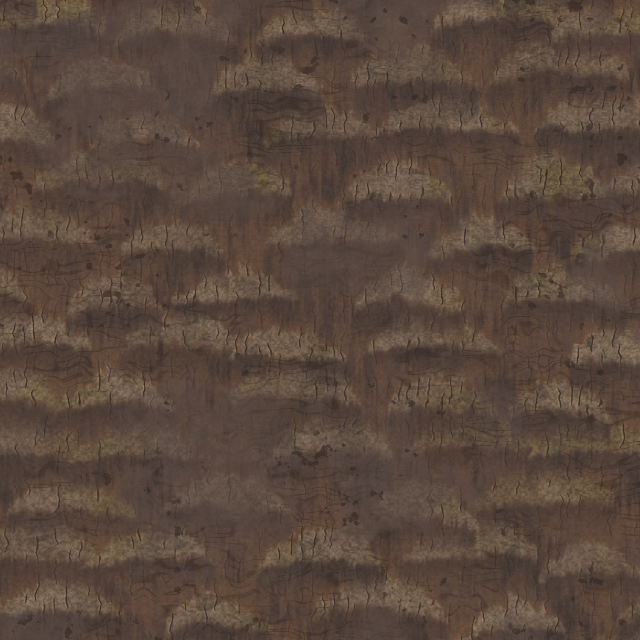
Reproduce this pattern procedurally as a WebGL 2 fragment shader.

```glsl
#version 300 es
precision highp float;
// Weathered bark: staggered rows of pale, arched plates over dark rusty wood.
// Each plate is a dome with a frayed top, rusty rim and shadow below its base;
// noise adds grain, moss and haze, and jittered cells add upright cracks.

uniform vec2 u_resolution;
out vec4 fragColor;

const vec2 PLATE_GRID = vec2(4.3, 12.0);    // plates across and up
const vec2 PLATE_MIN = vec2(0.080, 0.060);  // half width, height
const vec2 PLATE_VARY = vec2(0.038, 0.026);
const float FRAY = 0.50;
const vec2 CRACK_GRID = vec2(60.0, 17.0);
const float CRACK_WIDTH = 0.0008;
const float GRAIN = 0.36;

const vec3 SHADOW = vec3(0.265, 0.218, 0.203);
const vec3 WOOD = vec3(0.350, 0.274, 0.238);
const vec3 RUST = vec3(0.430, 0.315, 0.225);
const vec3 PLATE = vec3(0.480, 0.410, 0.335);
const vec3 MOSS = vec3(0.405, 0.350, 0.225);
const vec3 HAZE = vec3(0.350, 0.292, 0.272);
const vec3 CRACK = vec3(0.190, 0.155, 0.140);

float hash(vec2 p) {
  return fract(sin(dot(p, vec2(127.1, 311.7))) * 43758.5);
}

float noise(vec2 p) {
  vec2 i = floor(p), f = fract(p);
  f = f * f * (3.0 - 2.0 * f);
  return mix(mix(hash(i), hash(i + vec2(1, 0)), f.x),
             mix(hash(i + vec2(0, 1)), hash(i + vec2(1, 1)), f.x), f.y);
}

float fbm(vec2 p) {
  float sum = 0.0, weight = 0.5;
  for (int k = 0; k < 5; k++) {
    sum += weight * noise(p);
    p = mat2(1.6, 1.2, -1.2, 1.6) * p + 7.3;
    weight *= 0.5;
  }
  return sum;
}

// Returns plate cover, rusty rim and shadow near p; upper rows overlap lower.
vec3 plates(vec2 p) {
  vec3 layers = vec3(0.0);
  float fray = 0.5 * noise(p * vec2(230.0, 38.0)) + 0.5 * noise(p * 75.0) - 0.5;
  for (int j = -1; j <= 1; j++) {
    float row = floor(p.y * PLATE_GRID.y) + float(j);
    float shift = 0.5 * mod(row, 2.0) + 0.35 * hash(vec2(row, 3.7));
    for (int i = -1; i <= 1; i++) {
      vec2 cell = vec2(floor(p.x * PLATE_GRID.x - shift) + float(i), row);
      vec2 rnd = vec2(hash(cell), hash(cell + 41.3));
      vec2 center = (cell + vec2(0.5 + shift, 0.2) + (rnd - 0.5) * 0.4) / PLATE_GRID;
      vec2 q = (p - center) / (PLATE_MIN + PLATE_VARY * rnd.yx);
      float arch = pow(max(1.0 - q.x * q.x, 0.0), 0.7);
      float top = arch + fray * FRAY - q.y;
      float base = q.y - 0.22 * arch + fray * 0.22;
      float side = smoothstep(0.05, 0.3, arch + fray * 0.25);
      float above = smoothstep(-0.05, 0.20, base);
      float cover = smoothstep(-0.03, 0.10, top) * above * side;
      float rim = exp(-top * top * 40.0) * above * side;
      float shade = (1.0 - smoothstep(-0.10, 0.10, base)) * smoothstep(-0.75, -0.05, base) * side;
      float strength = 0.68 + 0.32 * hash(cell + 17.9);
      layers.x = mix(layers.x, strength, cover) * (1.0 - 0.8 * shade);
      layers.y = max(layers.y * (1.0 - cover) * (1.0 - shade), rim * strength);
      layers.z = max(layers.z * (1.0 - cover), shade * strength);
    }
  }
  return layers;
}

// Upright wavy cracks, each broken off at a random length in its cell.
float cracks(vec2 p, float pixel) {
  p.x += 0.008 * (noise(p * vec2(24.0, 60.0)) - 0.5) + 0.004 * noise(p * 140.0);
  float column = floor(p.x * CRACK_GRID.x);
  float y = p.y * CRACK_GRID.y + 5.0 * hash(vec2(column, 9.1));
  vec2 cell = vec2(column, floor(y));
  float middle = 0.25 + 0.5 * hash(cell + 5.2);
  float d = abs(fract(p.x * CRACK_GRID.x) - middle) / CRACK_GRID.x;
  float reach = 0.15 + 0.35 * hash(cell + 23.0);
  float ends = 1.0 - smoothstep(reach - 0.12, reach, abs(fract(y) - 0.5));
  float line = 1.0 - smoothstep(0.3 * CRACK_WIDTH, CRACK_WIDTH + 0.6 * pixel, d);
  return line * ends * step(0.35, hash(cell + 71.0));
}

void main() {
  vec2 p = gl_FragCoord.xy / u_resolution.y;
  float pixel = 1.0 / u_resolution.y;
  vec2 warp = vec2(fbm(p * 13.0), fbm(p * 13.0 + 31.0)) - 0.48;
  vec3 layers = plates(p + warp * vec2(0.035, 0.028));

  // Wood with upright rusty streaks
  float streak = 0.5 * noise(p * vec2(260.0, 40.0)) + 0.5 * noise(p * vec2(120.0, 24.0));
  float blotch = fbm(p * 18.0 + 4.0);
  vec3 color = mix(SHADOW, WOOD, smoothstep(0.18, 0.62, 0.65 * blotch + 0.35 * streak));
  float rust = smoothstep(0.55, 0.95, 0.6 * streak + 0.9 * fbm(p * 16.0 + 15.0));
  color = mix(color, RUST, 0.42 * rust);

  // Plates, moss, rim and shadow
  float moss = smoothstep(0.52, 0.70, fbm(p * 10.0 + 53.0));
  vec3 face = mix(PLATE, MOSS, 0.6 * moss) * (0.84 + 0.28 * blotch);
  color = mix(color, face, 0.88 * layers.x);
  color = mix(color, RUST, 0.42 * layers.y);
  color = mix(color, SHADOW, 0.65 * layers.z);

  // Mottled haze over wood and plates
  float haze = smoothstep(0.50, 0.66, fbm(p * 8.5 + 82.0) + 0.25 * (fbm(p * 50.0) - 0.48));
  color = mix(color, HAZE * (0.85 + 0.3 * fbm(p * 45.0 + 3.0)), 0.58 * haze);

  // Grain, level wrinkles, pits and cracks
  float speckle = 0.5 * noise(p * 230.0) + 0.5 * noise(p * 420.0 + 9.0) - 0.5;
  color *= 1.0 + GRAIN * speckle * (0.55 + 0.9 * layers.x) * (1.0 - 0.4 * haze);
  float level = noise(vec2(p.x * 18.0, p.y * 130.0 + 3.0 * noise(p * 40.0)));
  float wrinkle = 1.0 - smoothstep(0.02, 0.12, abs(level - 0.5));
  color *= 1.0 - 0.16 * wrinkle * smoothstep(0.40, 0.6, fbm(p * 12.0 + 67.0)) * (1.0 - 0.6 * haze);
  float pits = smoothstep(0.66, 0.72, fbm(p * 65.0 + 19.0)) * smoothstep(0.50, 0.60, fbm(p * 11.0 + 37.0));
  float visible = (0.35 + 0.5 * layers.x) * (1.0 - 0.6 * haze);
  color *= 1.0 + 0.14 * visible * cracks(p + vec2(0.0026, 0.0), pixel);
  color = mix(color, CRACK, max(cracks(p, pixel) * visible, 0.6 * pits));
  fragColor = vec4(color, 1.0);
}
```
